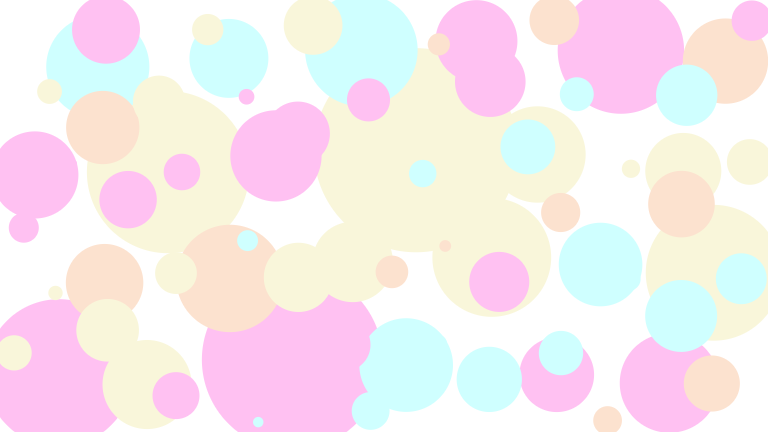
A Shadertoy shader for this pattern:

```glsl
#define DISC_COUNT 74
#define COLUMNS 6
#define ROWS 4
#define STAGGER 0.25
#define JITTER 0.03
#define SIZE 1.05
#define EDGE_INSET 0.8

const vec3 WHITE = vec3(1.0);
const vec3 PINK  = vec3(1.00, 0.755, 0.95);
const vec3 CREAM = vec3(0.975, 0.965, 0.855);
const vec3 CYAN  = vec3(0.81, 1.00, 1.00);
const vec3 PEACH = vec3(0.99, 0.885, 0.81);

// Radius falls quickly over the first few discs, then evenly
float discRadius(float rank) {
    return SIZE * (0.11 * exp(-rank / 4.0) + 0.115 * (1.0 - rank / 80.0));
}

// The largest discs alternate cream and pink, the others use all four colours
vec3 discColor(int rank) {
    if (rank < 6) return rank % 2 == 0 ? CREAM : PINK;
    float pick = fract(float(rank) * 0.618034);
    if (pick < 0.31) return PINK;
    if (pick < 0.57) return CYAN;
    return pick < 0.82 ? CREAM : PEACH;
}

// Large discs take shuffled cells of a staggered grid, small ones spread freely
vec2 discCenter(int rank, vec2 canvas, float radius) {
    float n = float(rank);
    vec2 center = canvas * fract(n * vec2(0.75488, 0.56984));
    if (rank < COLUMNS * ROWS) {
        int cell = (rank * 11 + 15) % (COLUMNS * ROWS);
        int row = cell / COLUMNS;
        float shift = row % 2 == 0 ? -STAGGER : STAGGER;
        vec2 grid = vec2(float(cell % COLUMNS) + shift, float(row)) + 0.5;
        center = canvas * grid / vec2(float(COLUMNS), float(ROWS));
    }
    center += JITTER * sin(n * vec2(12.9, 7.3) + vec2(0.0, 2.0));
    vec2 inset = vec2(EDGE_INSET * radius);
    return clamp(center, inset, canvas - inset);
}

void mainImage(out vec4 fragColor, in vec2 fragCoord) {
    float pixel = 1.0 / iResolution.y;
    vec2 canvas = iResolution.xy * pixel;
    vec2 p = fragCoord * pixel;
    vec3 color = WHITE;

    // Smaller discs lie on top, with edges one pixel soft
    for (int i = 0; i < DISC_COUNT; i++) {
        float radius = discRadius(float(i));
        float edge = distance(p, discCenter(i, canvas, radius)) - radius;
        color = mix(color, discColor(i), clamp(0.5 - edge / pixel, 0.0, 1.0));
    }
    fragColor = vec4(color, 1.0);
}
```
